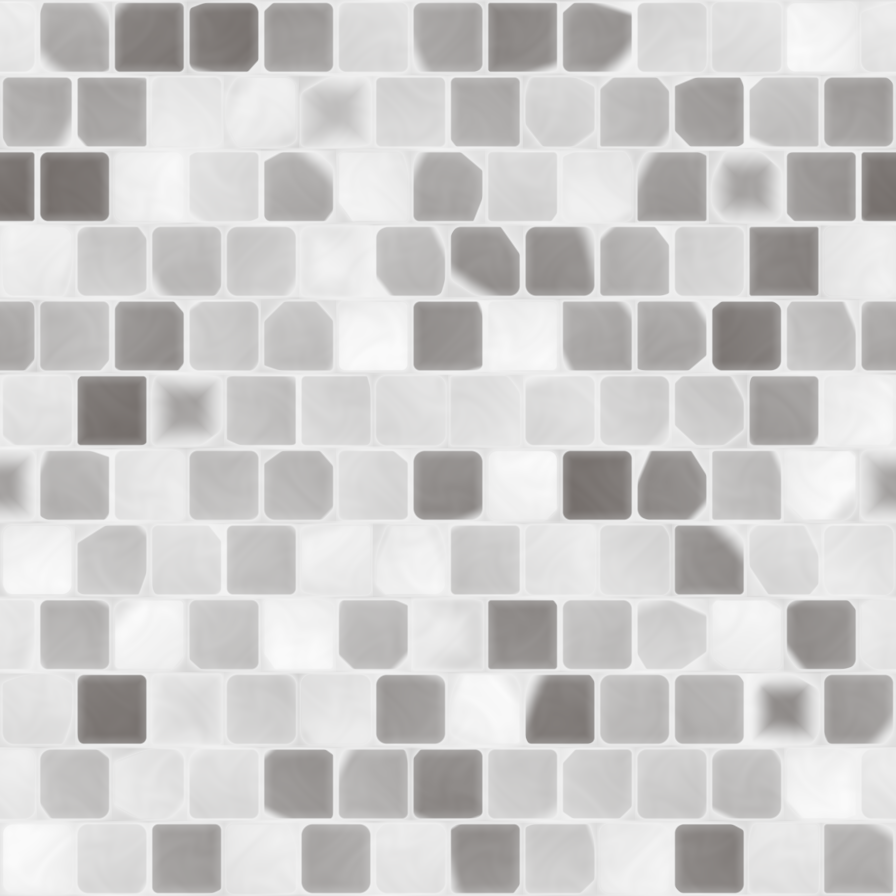
Write a Shadertoy shader that draws this texture map.

```glsl
const float TAU = 6.2831853;
const float TILES = 12.0;

float hash(vec2 cell, float salt) {
    vec3 q = fract(vec3(cell, salt) * vec3(0.1031, 0.1137, 0.0973) + 0.17);
    q += dot(q, q.yzx + 33.33);
    return fract((q.x + q.y) * q.z);
}

float roundedBox(vec2 p, float halfSize, float radius) {
    vec2 q = abs(p) - halfSize + radius;
    return length(max(q, 0.0)) + min(max(q.x, q.y), 0.0) - radius;
}

float smoothMax(float a, float b, float k) {
    float h = max(k - abs(a - b), 0.0) / k;
    return max(a, b) + h * h * k * 0.25;
}

// Layered sines with whole frequencies, so they wrap at the canvas edge
float rowWaves(float x, float row) {
    return 0.5 * sin(TAU * 3.0 * x + row * 2.4)
         + 0.3 * sin(TAU * 7.0 * x + row * 4.1)
         + 0.2 * sin(TAU * 13.0 * x - row * 1.7);
}

float mottle(vec2 uv) {
    vec2 p = uv * TAU;
    p += 0.12 * sin(p.yx * 9.0);
    return 0.6 * sin(p.x * 17.0 + 2.0 * sin(p.y * 11.0))
         + 0.4 * sin(p.y * 31.0 + 2.0 * sin(p.x * 23.0));
}

float groutShade(vec2 uv, float row, float y) {
    float shade = 0.885 + 0.065 * rowWaves(uv.x, row) + 0.012 * mottle(uv);
    float seamRow = mod(floor(uv.y * TILES + 0.5), TILES);
    float seam = 0.89 + 0.06 * rowWaves(uv.x, seamRow + 5.0);
    return mix(shade, seam, smoothstep(0.465, 0.495, abs(y)));
}

void mainImage(out vec4 fragColor, in vec2 fragCoord) {
    vec2 uv = fragCoord / iResolution.xy;
    float pixel = TILES / min(iResolution.x, iResolution.y);

    // Running bond: odd rows shift by half a tile
    vec2 grid = uv * TILES;
    float row = floor(grid.y);
    grid.x += 0.5 * mod(row, 2.0);
    vec2 cell = mod(floor(grid), TILES);
    vec2 p = fract(grid) - 0.5;

    // Rounded stone, with a few stones dissolving into the grout
    float crisp = max(0.03, 1.5 * pixel);
    float blur = hash(cell, 1.0) > 0.95 ? 0.38 : crisp;
    float dist = roundedBox(p, 0.475, mix(0.04, 0.17, hash(cell, 2.0)));
    float mask = 1.0 - smoothstep(-blur, 0.0, dist);

    // Each corner is cut at its own angle, depth and softness
    float intact = 0.18 * hash(cell, 3.0);
    for (int i = 0; i < 4; i++) {
        float k = float(i);
        float angle = TAU * 0.25 * (k + 0.5) + 1.05 * (hash(cell, 10.0 + k) - 0.5);
        float depth = mix(0.44, 0.64, hash(cell, 20.0 + k)) + intact;
        float cut = dot(p, vec2(cos(angle), sin(angle))) - depth;
        float softness = crisp + 0.28 * pow(hash(cell, 30.0 + k), 5.0);
        mask *= 1.0 - smoothstep(-softness, 0.0, cut);
        dist = smoothMax(dist, cut, 0.07);
    }

    // Stone shade with a gentle tilt, mottling and a paler rim
    float stone = 0.965 - 0.49 * pow(hash(cell, 4.0), 1.5);
    float tilt = TAU * hash(cell, 5.0);
    stone += 0.05 * dot(p, vec2(cos(tilt), sin(tilt))) + 0.01 * mottle(uv);
    stone = mix(stone, 0.9, 0.22 * smoothstep(-0.16, 0.0, dist));

    // Pale halo where grout meets stone
    float grout = groutShade(uv, row, p.y);
    grout = mix(grout, 0.95, 0.6 * exp(-22.0 * abs(dist)));

    float shade = clamp(mix(grout, stone, mask), 0.0, 0.98);
    float dark = 1.0 - shade;
    vec3 color = vec3(shade) - dark * dark * vec3(0.0, 0.08, 0.12);
    fragColor = vec4(color, 1.0);
}
```
